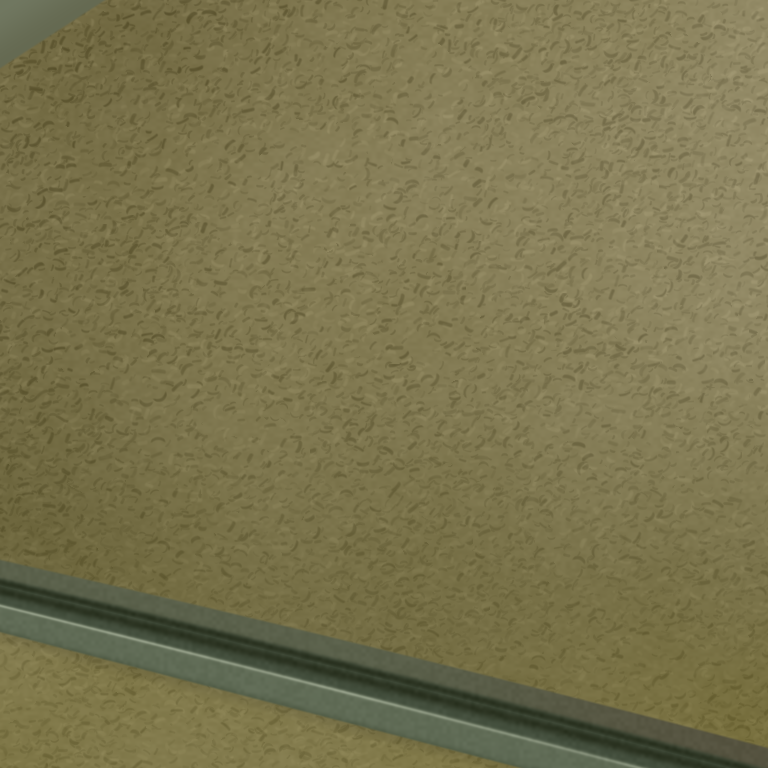
Give the GLSL for this texture, as a Shadertoy shader.

```glsl
float hash(vec2 p) {
    vec3 q = fract(vec3(p.xyx) * 0.1031);
    q += dot(q, q.yzx + 33.33);
    return fract((q.x + q.y) * q.z);
}

float noise(vec2 p) {
    vec2 i = floor(p), f = fract(p);
    f = f * f * (3.0 - 2.0 * f);
    return mix(mix(hash(i), hash(i + vec2(1, 0)), f.x),
               mix(hash(i + vec2(0, 1)), hash(i + vec2(1, 1)), f.x), f.y);
}

float fbm(vec2 p) {
    float sum = 0.0, amp = 0.5;
    for (int i = 0; i < 4; i++) {
        sum += amp * noise(p);
        p = p * 2.03 + 17.3;
        amp *= 0.5;
    }
    return sum;
}

// Soft bump centred on c with half width w
float bump(float x, float c, float w) {
    float d = (x - c) / w;
    return exp(-d * d);
}

// Short bent strokes, one per grid cell, with random size and direction
float flecks(vec2 uv, float cells, float seed, float tilt, float density) {
    vec2 p = uv * cells;
    vec2 cell = floor(p);
    float cover = 0.0;
    for (int j = -1; j <= 1; j++) {
        for (int i = -1; i <= 1; i++) {
            vec2 id = cell + vec2(i, j);
            vec2 key = id + seed;
            vec2 center = id + vec2(hash(key + 3.1), hash(key + 7.7));
            float angle = tilt + (hash(key + 11.9) - 0.5) * 1.9;
            float c = cos(angle), s = sin(angle);
            vec2 q = mat2(c, -s, s, c) * (p - center);
            q.y += (hash(key + 19.3) - 0.5) * 1.8 * q.x * q.x;
            float halfLength = mix(0.12, 0.48, hash(key + 23.7));
            float radius = mix(0.07, 0.16, hash(key + 29.1));
            q.x -= clamp(q.x, -halfLength, halfLength);
            float ink = 1.0 - smoothstep(-0.09, 0.13, length(q) - radius);
            float strength = mix(0.35, 1.0, hash(key + 37.3));
            cover = max(cover, ink * strength * step(hash(key + 41.7), density));
        }
    }
    return cover;
}

// Broad uneven light over the floor
vec3 floorLight(vec2 uv) {
    vec3 col = mix(vec3(0.505, 0.475, 0.292), vec3(0.585, 0.548, 0.378),
                   smoothstep(0.1, 0.75, uv.y));
    col += vec3(0.045, 0.045, 0.055) * smoothstep(0.45, 1.0, uv.x) * smoothstep(0.1, 0.5, uv.y);
    col -= vec3(0.06, 0.058, 0.06) * (1.0 - smoothstep(0.0, 0.36, uv.x)) * smoothstep(0.15, 0.35, uv.y);
    col -= 0.05 * exp(-dot(uv - vec2(0.22, 1.0), uv - vec2(0.22, 1.0)) * 25.0);
    col += vec3(0.03, 0.025, -0.005) * smoothstep(0.3, 0.0, uv.y) * smoothstep(0.4, 1.0, uv.x);
    return col + (fbm(uv * 5.0) - 0.47) * vec3(0.045, 0.045, 0.06);
}

vec3 speckledFloor(vec2 uv) {
    vec3 col = floorLight(uv);
    float tilt = mix(0.15, 0.6, uv.y);
    float cluster = fbm(uv * 9.0 + 4.0) - 0.47;
    float contrast = mix(0.65, 1.0, smoothstep(0.2, 0.6, uv.y));
    float light = flecks(uv, 62.0, 210.0, tilt, 0.6);
    float dark = flecks(uv, 66.0, 20.0, tilt, 0.6 + cluster);
    float fine = flecks(uv, 96.0, 530.0, tilt, 0.55 + cluster);
    col += vec3(0.05, 0.048, 0.045) * light * contrast;
    col -= vec3(0.115, 0.112, 0.1) * max(dark, fine * 0.65) * contrast;
    return col + (noise(uv * vec2(150.0, 210.0)) - 0.5) * 0.03;
}

// Metal strip profile: t runs from 0 at the upper edge to 1 at the lower edge
vec3 metalStrip(float t, vec2 uv) {
    vec3 col = mix(vec3(0.355, 0.38, 0.295), vec3(0.335, 0.325, 0.25), smoothstep(0.4, 1.0, uv.x));
    col = mix(col, vec3(0.27, 0.315, 0.245), smoothstep(0.22, 0.3, t));
    col = mix(col, vec3(0.375, 0.42, 0.335), smoothstep(0.57, 0.68, t));
    float groove = max(bump(t, 0.31, 0.05), bump(t, 0.43, 0.07));
    col = mix(col, vec3(0.155, 0.185, 0.115), groove * 0.9);
    float shine = bump(t, 0.635, 0.022) * mix(0.65, 1.0, noise(vec2(uv.x * 9.0, 2.0)));
    col = mix(col, vec3(0.61, 0.65, 0.56), shine * 0.85);
    col -= 0.05 * bump(t, 1.0, 0.05);
    return col + (noise(uv * 190.0) - 0.5) * 0.03;
}

void mainImage(out vec4 fragColor, in vec2 fragCoord) {
    vec2 uv = fragCoord / iResolution.xy;
    float soft = 0.002;
    vec3 col = speckledFloor(uv);

    // Pale panel in the upper left corner
    float panel = (uv.y - 0.911 - 0.65 * uv.x) / 1.193;
    vec3 panelColor = mix(vec3(0.44, 0.46, 0.355), vec3(0.49, 0.52, 0.42), smoothstep(0.0, 0.07, panel));
    col = mix(col, panelColor, smoothstep(-soft, soft, panel));

    // Sloping strip across the bottom
    float top = 0.271 - 0.245 * uv.x + 0.02 * uv.x * (1.0 - uv.x);
    float bottom = 0.177 - 0.261 * uv.x;
    col *= 1.0 - 0.1 * smoothstep(0.02, 0.0, bottom - uv.y);
    float inside = smoothstep(-soft, soft, top - uv.y) * smoothstep(-soft, soft, uv.y - bottom);
    col = mix(col, metalStrip((top - uv.y) / (top - bottom), uv), inside);

    fragColor = vec4(clamp(col, 0.0, 1.0), 1.0);
}
```
